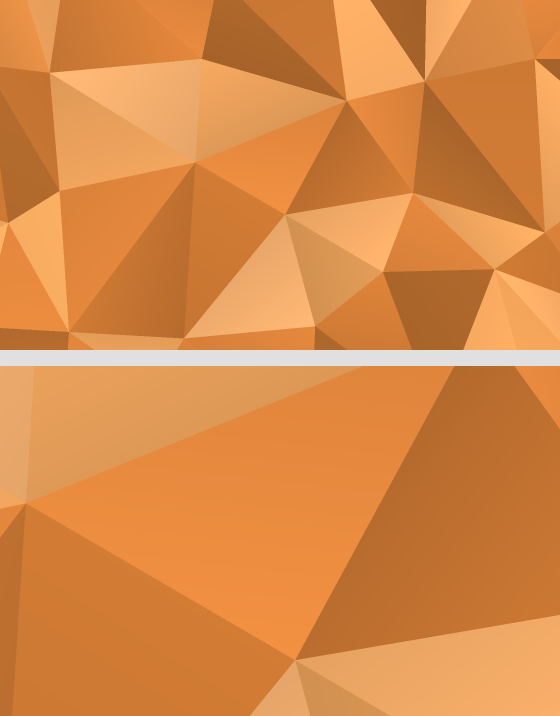
Top, the full canvas; bottom, a detail of the centre.
A WebGL 1 fragment shader for this background:

```glsl
precision highp float;

uniform vec2 u_resolution;

#define ROWS 3.1
#define JITTER 0.38
#define ORIGIN vec2(13.3, 7.6)
#define SHADE_LOW 0.89
#define SHADE_HIGH 1.09
#define TONE_NOISE 0.12
#define HALF_STEP 0.23
#define SAMPLES 3

float hash(vec2 p) {
  return fract(sin(dot(p, vec2(127.1, 311.7))) * 43758.55);
}

float cross2(vec2 a, vec2 b) {
  return a.x * b.y - a.y * b.x;
}

float signedArea(vec2 a, vec2 b, vec2 c) {
  return cross2(b - a, c - a);
}

// Mesh vertex: a grid corner pushed off its place
vec2 meshVertex(vec2 id) {
  vec2 offset = vec2(hash(id), hash(id + 57.3)) * 2.0 - 1.0;
  return id + JITTER * offset;
}

vec3 barycentric(vec2 p, vec2 a, vec2 b, vec2 c) {
  vec3 areas = vec3(signedArea(p, b, c), signedArea(a, p, c), signedArea(a, b, p));
  return areas / max(signedArea(a, b, c), 1e-5);
}

// Palette from shaded brown to lit peach
vec3 toneRamp(float t) {
  vec3 color = vec3(0.70, 0.415, 0.175);
  color = mix(color, vec3(0.80, 0.47, 0.20), clamp((t - 0.05) / 0.19, 0.0, 1.0));
  color = mix(color, vec3(0.89, 0.53, 0.24), clamp((t - 0.24) / 0.20, 0.0, 1.0));
  color = mix(color, vec3(0.92, 0.64, 0.36), clamp((t - 0.57) / 0.08, 0.0, 1.0));
  color = mix(color, vec3(0.98, 0.67, 0.38), clamp((t - 0.67) / 0.09, 0.0, 1.0));
  return mix(color, vec3(0.99, 0.71, 0.45), clamp((t - 0.82) / 0.10, 0.0, 1.0));
}

// Paint one facet where it covers p, with a soft gradient between its corners
void paintFacet(vec2 p, vec2 a, vec2 b, vec2 c, vec2 cell, float side, inout vec3 color) {
  vec3 weights = barycentric(p, a, b, c);
  if (min(weights.x, min(weights.y, weights.z)) < 0.0) return;

  vec2 key = cell + side * 31.7;
  float tone = fract(dot(cell, vec2(0.7549, 0.5698)) + side * HALF_STEP
                     + TONE_NOISE * hash(key + 5.1));
  vec3 corners = vec3(hash(key + 11.3), hash(key + 23.9), hash(key + 41.7));
  color = toneRamp(tone) * mix(SHADE_LOW, SHADE_HIGH, dot(weights, corners));
}

vec3 facetColor(vec2 p) {
  vec3 color = toneRamp(0.45);
  vec2 home = floor(p);
  for (int j = -1; j <= 1; j++) {
    for (int i = -1; i <= 1; i++) {
      vec2 cell = home + vec2(float(i), float(j));
      vec2 a = meshVertex(cell);
      vec2 b = meshVertex(cell + vec2(1.0, 0.0));
      vec2 c = meshVertex(cell + vec2(1.0, 1.0));
      vec2 d = meshVertex(cell + vec2(0.0, 1.0));

      // Split along the diagonal that leaves the fuller triangles
      float splitAC = min(signedArea(a, b, c), signedArea(a, c, d));
      float splitBD = min(signedArea(a, b, d), signedArea(b, c, d));
      if (splitAC > splitBD) {
        paintFacet(p, a, b, c, cell, 0.0, color);
        paintFacet(p, a, c, d, cell, 1.0, color);
      } else {
        paintFacet(p, a, b, d, cell, 0.0, color);
        paintFacet(p, b, c, d, cell, 1.0, color);
      }
    }
  }
  return color;
}

void main() {
  // Average subpixel samples to smooth the facet edges
  vec3 sum = vec3(0.0);
  for (int y = 0; y < SAMPLES; y++) {
    for (int x = 0; x < SAMPLES; x++) {
      vec2 subpixel = (vec2(float(x), float(y)) + 0.5) / float(SAMPLES) - 0.5;
      vec2 p = (gl_FragCoord.xy + subpixel) / u_resolution.y;
      sum += facetColor(p * ROWS + ORIGIN);
    }
  }
  gl_FragColor = vec4(min(sum / float(SAMPLES * SAMPLES), 1.0), 1.0);
}
```
